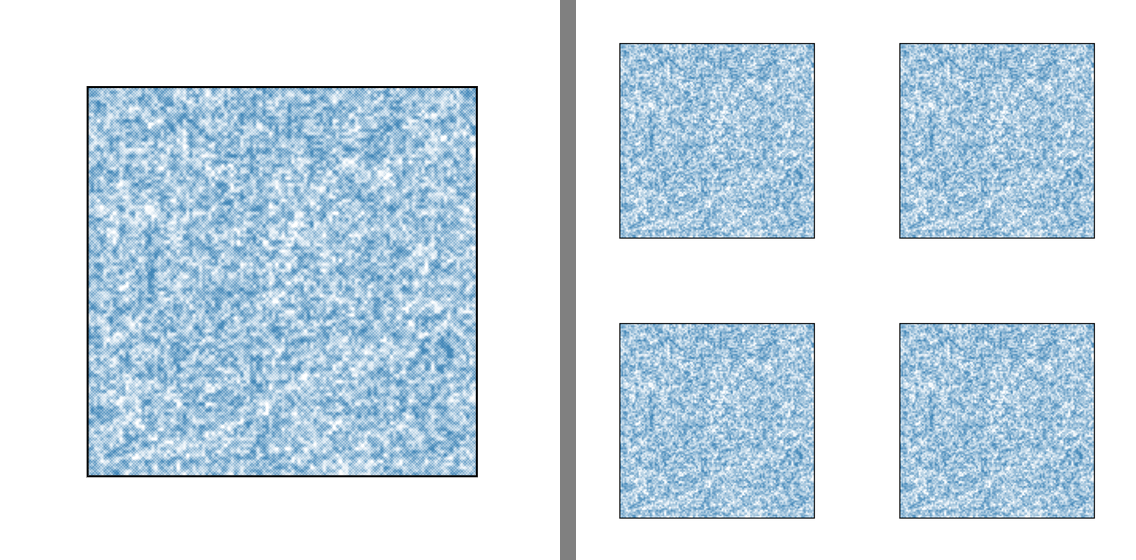
Left, the tile; right, the same tile 2 across and 2 down.
Give the GLSL for this texture, as a WebGL 1 fragment shader.

```glsl
precision highp float;
// A framed square of mottled blue ink on white paper.
// Octaves of wrapping value noise set the ink density, a fine diagonal
// weave breaks it into dots, and a box distance draws the black frame.

#define FRAME_CENTER vec2(0.504, 0.497)
#define FRAME_HALF 0.3475
#define LINE_HALF 0.0018
#define WEAVE_REPEATS 180.0
#define WEAVE_STRENGTH 0.16
#define MEAN_INK 0.405
#define MOTTLE_GAIN 1.2
#define INK_COLOR vec3(0.12, 0.44, 0.67)
#define PAPER_COLOR vec3(1.0)
#define LINE_COLOR vec3(0.0)

uniform vec2 u_resolution;

const float TAU = 6.2831853;

float hash(vec2 cell, float seed) {
  vec3 p = fract(vec3(cell.xyx + seed) * vec3(0.1031, 0.1030, 0.0973));
  p += dot(p, p.yzx + 33.33);
  return fract((p.x + p.y) * p.z);
}

// Value noise in -0.5..0.5 that wraps after a whole number of cells
float wrapNoise(vec2 uv, float cells, float seed) {
  vec2 p = uv * cells;
  vec2 cell = floor(p);
  vec2 f = p - cell;
  vec2 w = f * f * (3.0 - 2.0 * f);
  vec2 lo = mod(cell, cells);
  vec2 hi = mod(cell + 1.0, cells);
  float bottom = mix(hash(lo, seed), hash(vec2(hi.x, lo.y), seed), w.x);
  float top = mix(hash(vec2(lo.x, hi.y), seed), hash(hi, seed), w.x);
  return mix(bottom, top, w.y) - 0.5;
}

// Mostly fine grain, with a little broad drift
float mottle(vec2 uv) {
  return 0.45 * wrapNoise(uv, 176.0, 3.0)
       + 0.36 * wrapNoise(uv, 97.0, 17.0)
       + 0.17 * wrapNoise(uv, 45.0, 41.0)
       + 0.12 * wrapNoise(uv, 19.0, 73.0);
}

// Dots on a diagonal lattice
float weave(vec2 uv) {
  vec2 wave = cos(TAU * WEAVE_REPEATS * uv);
  return wave.x * wave.y;
}

void main() {
  vec2 uv = gl_FragCoord.xy / u_resolution;
  float pixel = 1.0 / min(u_resolution.x, u_resolution.y);

  // Ink density; the weave fades where ink is solid or absent
  float ink = clamp(MEAN_INK + MOTTLE_GAIN * mottle(uv), 0.0, 0.85);
  ink += WEAVE_STRENGTH * 4.0 * ink * (1.0 - ink) * weave(uv);
  vec3 inked = mix(PAPER_COLOR, INK_COLOR, clamp(ink, 0.0, 0.85));

  // Square field and its outline
  vec2 offset = abs(uv - FRAME_CENTER);
  float box = max(offset.x, offset.y) - FRAME_HALF;
  float inside = clamp(0.5 - box / pixel, 0.0, 1.0);
  float line = clamp(0.5 - (abs(box) - LINE_HALF) / pixel, 0.0, 1.0);

  vec3 color = mix(PAPER_COLOR, inked, inside);
  gl_FragColor = vec4(mix(color, LINE_COLOR, line), 1.0);
}
```
